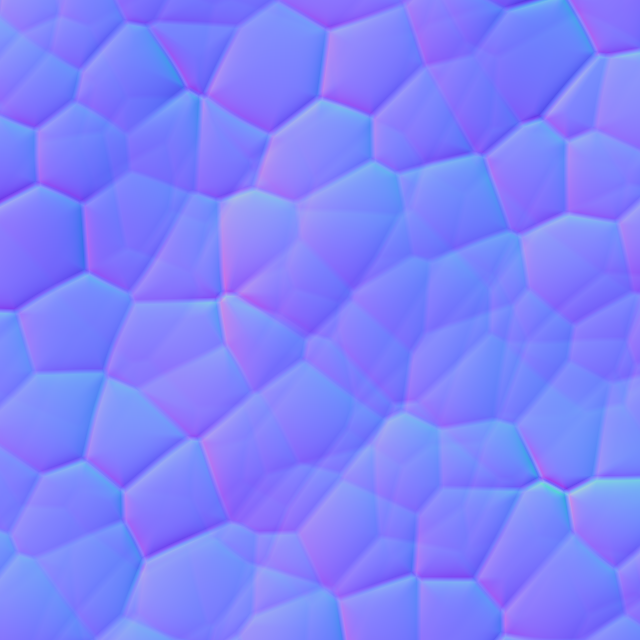
Write a Shadertoy shader that draws this texture map.

```glsl
// Tangent-space normal map of creased, pebbled leather.
// Height is a sum of domed Voronoi layers with soft creases at the cell borders;
// differences of that height over a small square give the encoded normal.
#define CELLS 7.6       // main pebbles across the canvas
#define JITTER 0.76     // irregularity of the seeds
#define SIZE_SPREAD 0.3 // variation of pebble size
#define DOME 0.054      // roundness of a pebble
#define CREASE 0.017    // depth of the border crease
#define CREASE_WIDTH 0.19
#define SHEAR 0.13      // lifts the borders to the right
#define UNDULATION 0.016 // height of the broad swells
#define SOFTNESS 0.0042 // half width of the slope filter
#define RELIEF vec2(0.86, 1.0)

// Integer hash: three values in 0..1
vec3 hash3(vec2 cell, float seed) {
    uvec3 v = uvec3(ivec3(cell, seed) + 4096);
    v = v * 1664525u + 1013904223u;
    v.x += v.y * v.z; v.y += v.z * v.x; v.z += v.x * v.y;
    v ^= v >> 16u;
    v.x += v.y * v.z; v.y += v.z * v.x; v.z += v.x * v.y;
    return vec3(v >> 8u) / 16777216.0;
}

// Smooth value noise
float noise(vec2 p, float seed) {
    vec2 i = floor(p), f = p - i;
    f = f * f * f * (f * (f * 6.0 - 15.0) + 10.0);
    float low = mix(hash3(i, seed).x, hash3(i + vec2(1, 0), seed).x, f.x);
    float high = mix(hash3(i + vec2(0, 1), seed).x, hash3(i + vec2(1, 1), seed).x, f.x);
    return mix(low, high, f.y);
}

// Staggered weighted Voronoi cells: domed tops minus creased borders
float pebbles(vec2 q, float seed, float creaseDepth) {
    vec2 base = floor(q);
    float nearest = 1e3, second = 1e3;
    for (int j = -2; j <= 2; j++)
    for (int i = -2; i <= 2; i++) {
        vec2 cell = base + vec2(i, j);
        vec3 rnd = hash3(cell, seed);
        vec2 center = cell + 0.5 + JITTER * (rnd.xy - 0.5);
        center.x += 0.5 * mod(cell.y, 2.0) - 0.25;
        vec2 d = q - center;
        float dist = dot(d, d) - SIZE_SPREAD * rnd.z;
        second = min(second, max(nearest, dist));
        nearest = min(nearest, dist);
    }
    float border = exp(-(second - nearest) / CREASE_WIDTH);
    return -DOME * nearest - creaseDepth * border;
}

mat2 rotation(float angle) {
    float c = cos(angle), s = sin(angle);
    return mat2(c, s, -s, c);
}

float height(vec2 p) {
    // Broad swells
    float h = UNDULATION * noise(rotation(0.4) * p * 4.0, 31.0);

    // Slightly bent borders
    p += 0.022 * (vec2(noise(p * 5.0, 11.0), noise(p * 5.0, 12.0)) - 0.5);

    // Wrinkled patches replace some of the clean pebbles
    float wrinkled = smoothstep(0.35, 0.75, noise(p * 4.3, 21.0));
    float depth = CREASE * mix(0.0, 1.7, noise(p * 8.0, 22.0)) * (1.0 - 0.75 * wrinkled);

    // Main pebbles
    vec2 q = CELLS * vec2(p.x, p.y - SHEAR * p.x);
    h += pebbles(q, 1.0, depth) / CELLS;

    // Broad facets cutting across them
    float facets = 6.0;
    h += mix(0.15, 0.5, wrinkled) * pebbles(rotation(0.6) * p * facets + 3.0, 2.0, 0.45 * CREASE) / facets;

    // Long fine folds
    float folds = 10.0;
    vec2 along = rotation(-1.05) * p * folds;
    along.x *= 0.45;
    h += mix(0.05, 0.42, wrinkled) * pebbles(along + 7.0, 3.0, 0.55 * CREASE) / folds;
    return h;
}

void mainImage(out vec4 fragColor, in vec2 fragCoord) {
    vec2 p = fragCoord / iResolution.y;
    vec2 e = vec2(SOFTNESS, -SOFTNESS);

    // Filtered slope of the surface from the corners of a square
    float rising = height(p + e.xx) - height(p + e.yy);
    float falling = height(p + e.xy) - height(p + e.yx);
    vec2 slope = vec2(rising + falling, rising - falling) / (4.0 * SOFTNESS);

    // Red rises to the left, green rises upward
    vec2 tilt = 2.0 * RELIEF * vec2(slope.x, -slope.y);
    float facing = sqrt(max(1.0 - dot(tilt, tilt), 0.0));
    vec3 normal = vec3(tilt, facing);
    fragColor = vec4((0.5 + 0.5 * normal) * vec3(1.0, 1.0, 0.995), 1.0);
}
```
